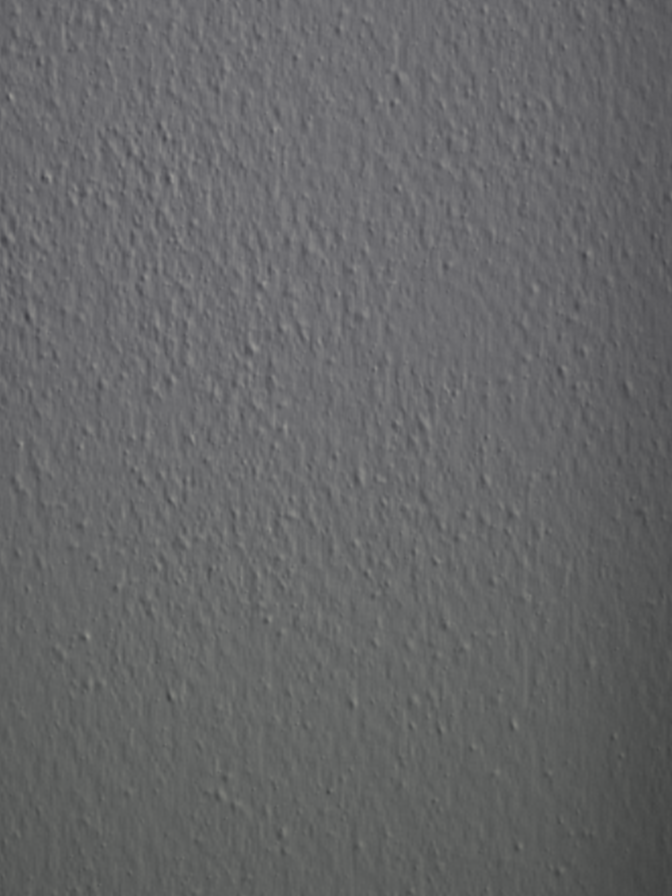
A WebGL 2 fragment shader for this texture:

```glsl
#version 300 es
precision highp float;
// Dim painted plaster wall: a height field of scattered round bumps over
// faint upright ripples, shaded by its slope towards a raking light,
// on a soft grey glow that fades to the bottom and the right edge.

uniform vec2 u_resolution;
out vec4 fragColor;

// Lengths are fractions of the canvas height.
const vec2 LIGHT_DIR = vec2(0.86, 0.51);
const float SLOPE_STEP = 0.0011;
const float SHADE_GAIN = 0.105;
const float BIG_CELL = 0.0170;
const float BIG_RADIUS = 0.0040;
const float SMALL_CELL = 0.0105;
const float SMALL_RADIUS = 0.0027;
const vec2 RIPPLE_FREQ = vec2(105.0, 56.0);
const float RIPPLE_HEIGHT = 0.0038;
const float GRAIN_FREQ = 330.0;
const float GRAIN_GAIN = 0.014;
const vec2 GLOW_CENTRE = vec2(0.42, 0.80);
const float GLOW_PEAK = 0.440;
const float GLOW_FALL = 0.17;
const float EDGE_FALL = 0.045;
const vec3 TOP_TINT = vec3(0.995, 0.995, 1.025);
const vec3 BOTTOM_TINT = vec3(0.990, 1.008, 0.995);
const vec3 LIT_TINT = vec3(1.05, 1.03, 0.88);
const vec3 SHADOW_TINT = vec3(1.0, 1.0, 0.96);

vec3 hash3(vec2 p) {
  vec3 q = fract(vec3(p.xyx) * vec3(0.1031, 0.1030, 0.0973));
  q += dot(q, q.yxz + 33.33);
  return fract((q.xxy + q.yzz) * q.zyx);
}

float valueNoise(vec2 p) {
  vec2 i = floor(p), f = fract(p);
  f = f * f * f * (f * (f * 6.0 - 15.0) + 10.0);
  float low = mix(hash3(i).x, hash3(i + vec2(1, 0)).x, f.x);
  float high = mix(hash3(i + vec2(0, 1)).x, hash3(i + vec2(1, 1)).x, f.x);
  return mix(low, high, f.y);
}

// Roughness is strongest in the upper left and gathers in loose clusters.
float roughness(vec2 p) {
  float trend = 0.20 + 0.42 * smoothstep(0.05, 0.65, p.y);
  trend *= 1.0 - 0.50 * smoothstep(0.25, 0.75, p.x);
  return trend * (0.45 + 1.1 * valueNoise(p * 11.0 + 7.0));
}

// One layer of jittered, slightly upright bumps.
float bumps(vec2 p, float cell, float radius, float seed) {
  vec2 home = floor(p / cell);
  float height = 0.0;
  for (int y = -1; y <= 1; y++) {
    for (int x = -1; x <= 1; x++) {
      vec2 id = home + vec2(x, y);
      vec3 place = hash3(id + seed);
      vec3 form = hash3(id + seed + 57.0);
      vec2 centre = (id + place.xy) * cell;
      float present = step(place.z, roughness(centre));
      float r = radius * mix(0.65, 1.25, form.x);
      vec2 d = p - centre;
      d.x += d.y * (form.y - 0.5) * 0.5;
      d.y /= mix(0.95, 1.65, form.y * form.y);
      float strength = mix(0.25, 1.15, form.z * form.z);
      height += present * strength * r * exp(-dot(d, d) / (r * r));
    }
  }
  return height;
}

float relief(vec2 p) {
  float ripple = valueNoise(p * RIPPLE_FREQ)
               + 0.45 * valueNoise(p * RIPPLE_FREQ * 2.1 + 19.0);
  return bumps(p, BIG_CELL, BIG_RADIUS, 11.0)
       + 0.6 * bumps(p, SMALL_CELL, SMALL_RADIUS, 203.0)
       + ripple * RIPPLE_HEIGHT * (0.45 + roughness(p));
}

void main() {
  vec2 uv = gl_FragCoord.xy / u_resolution;
  vec2 p = gl_FragCoord.xy / u_resolution.y;

  // Broad light on the wall
  vec2 away = (uv - GLOW_CENTRE) * vec2(1.0, 0.8);
  float glow = GLOW_PEAK - GLOW_FALL * dot(away, away);
  glow -= EDGE_FALL * smoothstep(0.78, 1.0, uv.x) * (1.0 - 0.6 * uv.y);
  vec3 colour = glow * mix(BOTTOM_TINT, TOP_TINT, smoothstep(0.1, 0.7, uv.y));

  // Slope shading: warm on the lit side, dark on the far side
  vec2 reach = LIGHT_DIR * SLOPE_STEP;
  float slope = (relief(p - reach) - relief(p + reach)) / (2.0 * SLOPE_STEP);
  float shade = slope * SHADE_GAIN * glow / GLOW_PEAK;
  colour += shade * (shade > 0.0 ? LIT_TINT : SHADOW_TINT);

  // Fine grain
  colour += (valueNoise(p * GRAIN_FREQ) - 0.5) * GRAIN_GAIN;
  fragColor = vec4(clamp(colour, 0.0, 1.0), 1.0);
}
```
